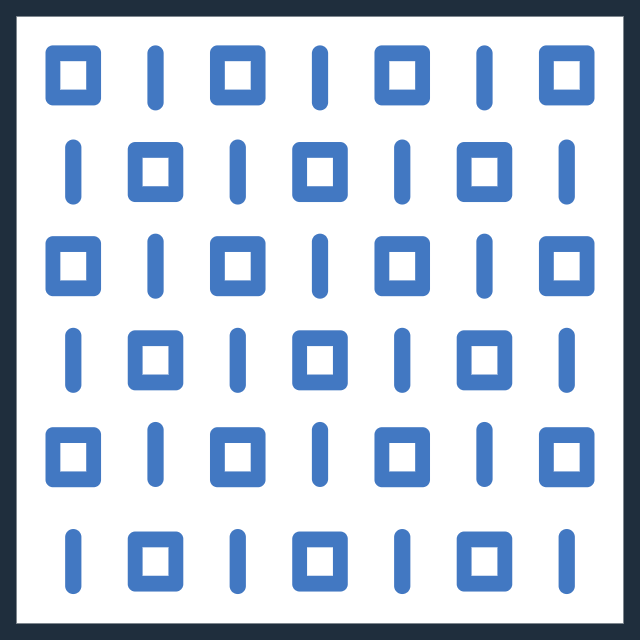
A Shadertoy shader for this pattern:

```glsl
float boxDistance(vec2 p, vec2 halfSize, float radius) {
    vec2 q = abs(p) - halfSize + radius;
    return length(max(q, 0.0)) + min(max(q.x, q.y), 0.0) - radius;
}

float coverage(float dist, float pixel) {
    return clamp(0.5 - dist / pixel, 0.0, 1.0);
}

void mainImage(out vec4 fragColor, in vec2 fragCoord) {
    float pixel = 1.0 / min(iResolution.x, iResolution.y);
    vec2 p = (fragCoord - 0.5 * iResolution.xy) * pixel;

    // Seven columns and six rows, counted from the top
    float fromTop = 0.5 - p.y;
    float col = clamp(round(p.x / 0.1285), -3.0, 3.0);
    float row = clamp(floor((fromTop - 0.0482) / 0.1471), 0.0, 5.0);
    vec2 cell = vec2(p.x - col * 0.1285, fromTop - 0.1217 - row * 0.1471);

    // The last row sits lower
    if (row == 5.0) cell.y -= 0.0202;

    // Alternate square rings and round-ended bars
    float shape;
    if (mod(col + row, 2.0) == 1.0) {
        // Rings in two rows are nudged off the bar line
        if (row == 0.0) cell.y += 0.0039;
        if (row == 4.0) cell.y -= 0.0043;
        float outer = boxDistance(cell, vec2(0.0434, 0.0469), 0.0117);
        float hole = boxDistance(cell, vec2(0.0202, 0.0222), 0.0);
        shape = max(outer, -hole);
    } else {
        shape = boxDistance(cell, vec2(0.0127, 0.0508), 0.0127);
    }

    vec3 color = mix(vec3(1.0), vec3(0.26, 0.47, 0.76), coverage(shape, pixel));

    // Dark frame
    float panel = boxDistance(p, vec2(0.4741), 0.0);
    color = mix(vec3(0.12, 0.18, 0.24), color, coverage(panel, pixel));
    fragColor = vec4(color, 1.0);
}
```
